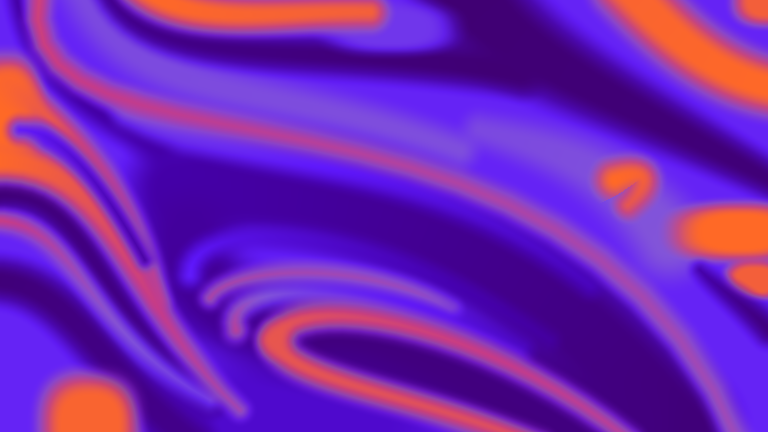
Give the GLSL for this background, as a WebGL 2 fragment shader.

```glsl
#version 300 es
precision highp float;
// Molten ribbons of indigo, blue, magenta and orange flowing diagonally.
// Soft Bezier strokes and rounded blobs are layered both as palette heat,
// which gives glowing rims, and as plain colour, which softens the blends.
uniform vec2 u_resolution;
out vec4 fragColor;

const vec2 CANVAS = vec2(7.68, 4.32);
const int SEGMENTS = 20;

vec2 p;      // position on the canvas, y pointing down
float heat;  // index into the palette, from dark indigo to orange
vec3 tint;   // directly blended colour

vec3 palette(float h) {
  vec3 stops[] = vec3[](
    vec3(0.25, 0.0, 0.45), vec3(0.27, 0.0, 0.68), vec3(0.37, 0.09, 0.99),
    vec3(0.51, 0.33, 0.85), vec3(0.77, 0.23, 0.54), vec3(1.0, 0.41, 0.15));
  vec3 color = stops[0];
  for (int i = 1; i < stops.length(); i++)
    color = mix(color, stops[i], clamp(h - float(i - 1), 0.0, 1.0));
  return color;
}

void layer(float level, float outside) {
  heat = mix(level, heat, outside);
  tint = mix(palette(level), tint, outside);
}

vec2 cubic(vec2 a, vec2 b, vec2 c, vec2 d, float t) {
  vec2 m = mix(b, c, t);
  return mix(mix(mix(a, b, t), m, t), mix(m, mix(c, d, t), t), t);
}

// Tapered curve: control points ab and cd, style = start/end width, start/end heat
void stroke(vec4 ab, vec4 cd, vec4 style) {
  float nearest = 1e5, along;
  vec2 from = ab.xy;
  for (int i = 0; i < SEGMENTS; i++) {
    vec2 to = cubic(ab.xy, ab.zw, cd.xy, cd.zw, float(i + 1) / float(SEGMENTS));
    vec2 v = to - from, r = p - from;
    float k = clamp(dot(r, v) / dot(v, v), 0.0, 1.0);
    float d = length(r - v * k);
    if (d < nearest) {
      nearest = d;
      along = (float(i) + k) / float(SEGMENTS);
    }
    from = to;
  }
  float width = mix(style.x, style.y, along);
  float soft = 0.08 + 0.4 * width;
  layer(mix(style.z, style.w, along), smoothstep(width - soft, width + soft, nearest));
}

// Rounded blob with a soft rim
void blob(vec2 center, vec2 radius, float level) {
  vec2 q = pow(abs(p - center) / radius, vec2(1.3));
  layer(level, smoothstep(0.5, 1.5, length(q)));
}

void main() {
  vec2 uv = gl_FragCoord.xy / u_resolution;
  p = vec2(uv.x, 1.0 - uv.y) * CANVAS;
  heat = 2.2;
  tint = palette(heat);

  // Dark basin under the main ribbon
  blob(vec2(2.9, 4.2), vec2(1.6, .6), 1.4);
  stroke(vec4(1.8, 1.9, 3.8, 1.7), vec4(5.4, 2.6, 6.8, 4.3), vec4(.48, .5, .9, .1));
  stroke(vec4(1.9, 2.4, 1.9, 3.6), vec4(3.6, 3, 6.2, 4.3), vec4(.42, .45, .7, .2));

  // Dark river across the top, with blue and violet light along it
  stroke(vec4(.85, -.1, 1.4, 1.1), vec4(2.6, .75, 4.6, 1.5), vec4(.22, .14, 2.8, 2.9));
  stroke(vec4(1.05, -.1, 1.5, .75), vec4(3, .4, 5.2, .72), vec4(.1, .2, .5, 0));
  stroke(vec4(4.7, -.1, 5, .5), vec4(6.1, .93, 7.9, 1.9), vec4(.5, .14, 0, .1));
  blob(vec2(3.9, .28), vec2(.6, .24), 2.5);
  stroke(vec4(1.4, -.15, 1.9, .3), vec4(2.8, .1, 3.7, .12), vec4(.19, .14, 5, 4.8));

  // Upper right orange bend
  stroke(vec4(6.25, -.15, 6.7, .35), vec4(7.2, .82, 7.9, .9), vec4(.28, .24, 4.9, 5));
  blob(vec2(7.7, 0), vec2(.34, .24), 4.8);

  // Islands on the right
  stroke(vec4(4.8, 1.3, 5.6, 1.5), vec4(6.2, 1.7, 6.7, 2.4), vec4(.14, .34, 2.8, 3));
  stroke(vec4(6.15, 1.8, 6.5, 1.65), vec4(6.5, 1.85, 6.28, 2.05), vec4(.16, .1, 5, 4.6));
  blob(vec2(7.4, 2.32), vec2(.62, .27), 5.0);
  blob(vec2(7.55, 2.8), vec2(.28, .18), 4.8);
  stroke(vec4(7, 2.7, 7.2, 2.9), vec4(7.4, 3, 7.7, 3.3), vec4(.06, .13, .8, .2));

  // Main magenta ribbon with its shadow and lower glow
  stroke(vec4(.15, -.1, .3, .8), vec4(.9, 1.1, 1.6, 1.5), vec4(.07, .13, .8, .9));
  stroke(vec4(1.3, 1.1, 2.6, 1.75), vec4(4.2, 1.5, 5.9, 2.85), vec4(.15, .1, 2.7, 1.2));
  stroke(vec4(.4, -.1, -.04, 2.07), vec4(5.74, .25, 7.42, 4.5), vec4(.1, .11, 4.2, 3.4));

  // Nested arcs around the central loop
  stroke(vec4(1.9, 2.75, 1.9, 2.15), vec4(3.7, 2.2, 5.5, 3.4), vec4(.1, .07, 2.1, .8));
  stroke(vec4(2.1, 2.98, 2.3, 2.65), vec4(3.7, 2.6, 4.5, 3.1), vec4(.08, .08, 3.7, 3.4));
  stroke(vec4(2.36, 3.3, 2.2, 2.8), vec4(3.6, 2.75, 5.2, 3.5), vec4(.1, .1, 3.8, 1.4));
  stroke(vec4(3.2, 3.42, 3.8, 3.3), vec4(4.8, 3.8, 5.8, 4.5), vec4(.1, .2, .2, .2));
  stroke(vec4(2.75, 3.4, 2.9, 2.9), vec4(4.7, 3.15, 6.3, 4.4), vec4(.14, .1, 4.6, 3.8));
  stroke(vec4(2.75, 3.4, 2.85, 3.8), vec4(4, 3.9, 5.4, 4.45), vec4(.14, .11, 4.6, 4.4));

  // Streams falling along the left side
  stroke(vec4(-.1, 2.8, .7, 2.8), vec4(1, 3.7, 1.9, 4.4), vec4(.19, .2, .1, .4));
  stroke(vec4(-.1, 1.95, .9, 1.8), vec4(.9, 3.1, 2.1, 4), vec4(.15, .13, .1, .4));
  stroke(vec4(-.1, 2.2, .8, 2.2), vec4(.8, 3.3, 2.1, 4), vec4(.08, .08, 4.2, 2.6));
  blob(vec2(.05, 1.1), vec2(.34, .5), 5.0);
  stroke(vec4(.1, .85, .7, 1.3), vec4(1.4, 2, 1.6, 3), vec4(.13, .08, 4.9, 3.6));
  stroke(vec4(-.1, 1.6, 1.2, 1.6), vec4(1.2, 3, 2.4, 4.1), vec4(.2, .07, 5, 3.6));
  stroke(vec4(.2, 1.3, .6, 1.3), vec4(1, 1.8, 1.45, 2.6), vec4(.09, .06, 2, .7));
  blob(vec2(.9, 4.25), vec2(.46, .48), 4.9);

  fragColor = vec4(mix(palette(heat), tint, 0.5), 1.0);
}
```
